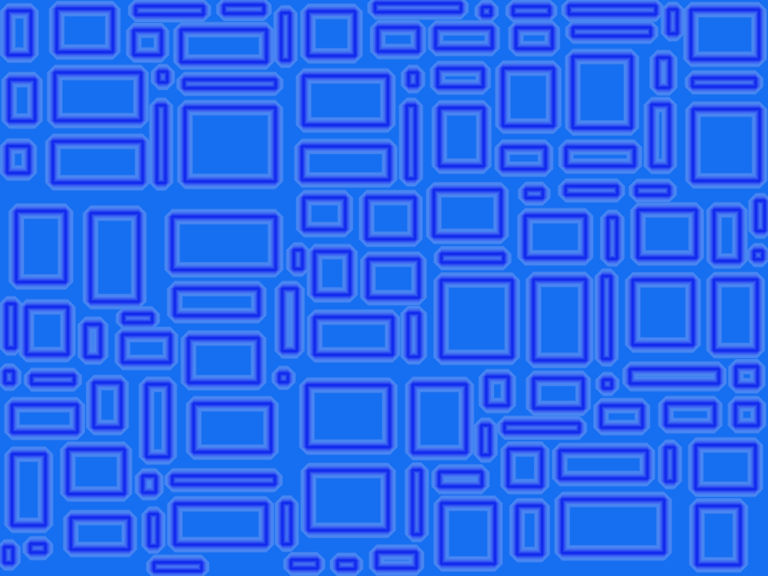
A Shadertoy shader for this pattern:

```glsl
// Scattered upright rectangles, each traced by a dark line inside a pale glowing band.
// A pinwheel tiling of randomly shifted walls gives every rectangle its own tile;
// the nearest outline distance over 3x3 tiles is then mapped to a colour ramp.

// Layout, in units of the canvas height
const vec2  CELL       = vec2(0.112, 0.101); // mean tile size
const float WALL_SHIFT = 0.46;               // largest wall shift, in tiles (below 0.5)
const float SHIFT_BIAS = 0.6;                // below 1 favours large shifts
const float INSET_MIN  = 0.0125;             // gap from tile wall to outline
const float INSET_VARY = 0.0110;
const float HALF_MIN   = 0.0075;             // smallest half side of a rectangle
const float SIDE_SKIP  = -0.008;             // tiles narrower than this stay empty

// Band profile, as fractions of the band width
const float BAND_WIDTH = 0.0152;
const float CORE_END   = 0.06;
const float MID_END    = 0.40;
const float PALE_START = 0.62;
const float FADE_START = 0.76;

const vec3 GROUND = vec3(0.085, 0.430, 0.940);
const vec3 CORE   = vec3(0.070, 0.165, 0.930);
const vec3 MID    = vec3(0.255, 0.420, 0.950);
const vec3 PALE   = vec3(0.285, 0.525, 0.950);

// Integer hash of a lattice point, two values in 0..1
vec2 hash2(ivec2 p, uint seed) {
    uvec2 v = uvec2(p + 512) * 1664525u + 1013904223u + seed * 747796405u;
    v.x += v.y * 1664525u;
    v.y += v.x * 1664525u;
    v ^= v >> 16u;
    v.x += v.y * 1664525u;
    v.y += v.x * 1664525u;
    v ^= v >> 16u;
    return vec2(v >> 8u) / 16777216.0;
}

// Shift of the wall that passes through a lattice vertex
float wallShift(ivec2 vertex) {
    float r = hash2(vertex, 1u).x * 2.0 - 1.0;
    return WALL_SHIFT * sign(r) * pow(abs(r), SHIFT_BIAS);
}

// Lower left (xy) and upper right (zw) corner of a tile; walls alternate in direction
vec4 tileBounds(ivec2 id) {
    float a = wallShift(id);
    float b = wallShift(id + ivec2(1, 0));
    float c = wallShift(id + ivec2(0, 1));
    float d = wallShift(id + ivec2(1, 1));
    bool even = ((id.x + id.y) & 1) == 0;
    vec4 shift = even ? vec4(a, b, d, c) : vec4(c, a, b, d);
    return (vec4(id, id + 1) + shift) * CELL.xyxy;
}

// Box distance with bevelled outer and mitred inner corners
float bevelBox(vec2 p, vec2 halfSize) {
    vec2 q = abs(p) - halfSize;
    vec2 outer = max(q, 0.0);
    return outer.x + outer.y + min(max(q.x, q.y), 0.0);
}

// Distance to the nearest rectangle outline
float outlineDistance(vec2 p, vec2 canvas) {
    ivec2 home = ivec2(floor(p / CELL));
    float nearest = 1.0;
    for (int j = -1; j <= 1; j++)
    for (int i = -1; i <= 1; i++) {
        ivec2 id = home + ivec2(i, j);
        vec4 tile = clamp(tileBounds(id), vec4(0.0), canvas.xyxy);
        vec2 lo = tile.xy + INSET_MIN + INSET_VARY * hash2(id, 2u);
        vec2 hi = tile.zw - INSET_MIN - INSET_VARY * hash2(id, 3u);
        vec2 side = hi - lo;
        if (min(side.x, side.y) < SIDE_SKIP) continue;
        float d = bevelBox(p - 0.5 * (lo + hi), max(0.5 * side, HALF_MIN));
        nearest = min(nearest, abs(d));
    }
    return nearest;
}

void mainImage(out vec4 fragColor, in vec2 fragCoord) {
    vec2 canvas = vec2(iResolution.x / iResolution.y, 1.0);
    vec2 p = fragCoord / iResolution.y;
    float t = outlineDistance(p, canvas) / BAND_WIDTH;

    // Dark core, through mid blue to the pale rim, then a soft fade to the ground
    float pixel = 1.0 / (iResolution.y * BAND_WIDTH);
    float fadeEnd = FADE_START + max(1.0 - FADE_START, pixel);
    vec3 colour = mix(CORE, MID, clamp((t - CORE_END) / (MID_END - CORE_END), 0.0, 1.0));
    colour = mix(colour, PALE, smoothstep(MID_END, PALE_START, t));
    colour = mix(colour, GROUND, smoothstep(FADE_START, fadeEnd, t));
    fragColor = vec4(colour, 1.0);
}
```
